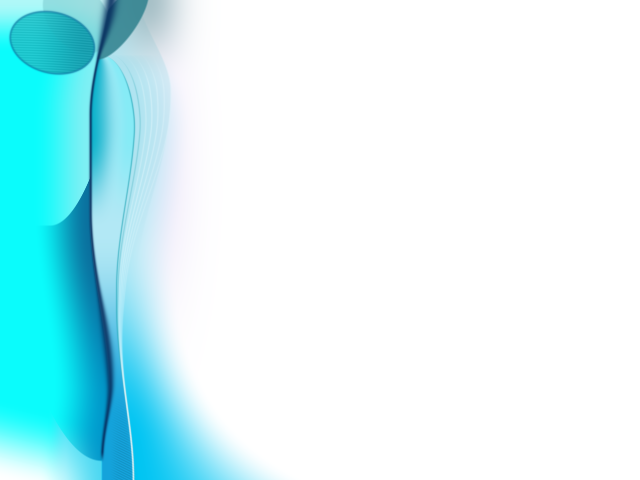
Write a Shadertoy shader that draws this background.

```glsl
#define CYAN vec3(0.04, 0.99, 0.99)
#define AZURE vec3(0.00, 0.77, 0.95)
#define PALE vec3(0.70, 0.91, 0.96)
#define TEAL vec3(0.08, 0.62, 0.69)
#define DEEP vec3(0.04, 0.44, 0.62)
#define NAVY vec3(0.02, 0.17, 0.36)
#define LAVENDER vec3(0.94, 0.92, 0.98)
#define STRAND_COUNT 7
#define HATCH_DENSITY 190.0

// Falling counterpart of smoothstep
float fall(float a, float b, float v) { return 1.0 - smoothstep(a, b, v); }

// Soft bump around zero
float bump(float d, float width) { return exp(-d * d / (width * width)); }

// Horizontal position of the dark central fold
float spineX(float y) {
    return 0.212 + 0.016 * smoothstep(0.045, 0.2, y)
         - 0.040 * smoothstep(0.18, 0.56, y) + 0.045 * smoothstep(0.76, 1.06, y);
}

// Horizontal position of the ribbon edge, arching over at its top
float ribbonX(float y) {
    float t = clamp((y - 0.72) / 0.165, 0.0, 1.0);
    return 0.278 - 0.035 * smoothstep(0.0, 0.36, y) + 0.038 * smoothstep(0.4, 0.76, y)
         - 0.07 * (1.0 - sqrt(1.0 - t * t));
}

// Outer edge of the transparent veil
float veilX(float y) {
    return 0.283 + 0.073 * smoothstep(0.4, 0.8, y) - 0.07 * smoothstep(0.81, 1.02, y);
}

// Approximate signed distance to a turned ellipse
float ellipse(vec2 p, vec2 centre, vec2 radii, float angle) {
    float c = cos(angle), s = sin(angle);
    vec2 q = mat2(c, -s, s, c) * (p - centre);
    float k = length(q / radii);
    return k * (k - 1.0) / max(length(q / (radii * radii)), 0.001);
}

// Glow to the right of the ribbon, widening at the foot
vec3 outerGlow(vec2 p, float soft) {
    float reach = 0.12 + 0.24 * exp(-p.y / 0.12);
    float glow = fall(0.0, reach, p.x - ribbonX(p.y));
    vec3 tint = mix(AZURE, PALE, smoothstep(0.08, 0.5, p.y));
    vec3 col = mix(vec3(1.0), LAVENDER, bump(p.x - 0.33, 0.07) * bump(p.y - 0.65, 0.28));
    col = mix(col, tint, glow);
    float veil = fall(-soft, soft, p.x - veilX(p.y)) * smoothstep(0.4, 0.7, p.y);
    col = mix(col, PALE * 0.95, 0.35 * veil);
    return mix(col, vec3(0.55, 0.68, 0.71), 0.75 * bump(p.x - 0.31, 0.065) * smoothstep(0.82, 1.0, p.y));
}

// Translucent band between the fold and the ribbon
vec3 innerBand(vec2 p, float across) {
    vec3 tint = mix(vec3(0.08, 0.64, 0.86), PALE, smoothstep(0.12, 0.52, p.y));
    float upper = smoothstep(0.52, 0.72, p.y);
    vec3 col = mix(tint, vec3(0.05, 0.70, 0.80), upper * fall(0.0, 0.75, across));
    return mix(col, vec3(0.35, 0.93, 0.97), 0.5 * upper * smoothstep(0.3, 0.9, across));
}

// Cyan field left of the fold, with its leaf edge and pale corners
vec3 leftField(vec2 p, float spine, float soft) {
    float nearFold = smoothstep(spine - 0.12, spine, p.x);
    float k = (p.x - 0.104) / 0.084;
    float leaf = smoothstep(-soft, soft, p.y - 0.53 - 0.1 * k * k * step(0.0, k));
    vec3 shade = mix(CYAN, mix(vec3(0.0, 0.60, 0.80), DEEP, smoothstep(0.1, 0.5, p.y)), nearFold);
    vec3 light = mix(CYAN, vec3(0.58, 0.93, 0.95), 0.85 * nearFold);
    vec3 col = mix(shade, light, leaf);
    // Rounded foot of the field
    float b = (0.212 - p.x) / 0.1;
    float foot = fall(-soft, soft, p.y - 0.04 - 0.09 * b * b) * smoothstep(0.10, 0.14, p.x);
    col = mix(col, vec3(0.35, 0.90, 0.98), 0.8 * foot);
    float corner = fall(0.0, 0.168, p.y + 0.25 * p.x) * fall(0.08, 0.23, p.x);
    col = mix(col, vec3(1.0), corner);
    return mix(col, vec3(0.85, 0.97, 0.97), 0.8 * smoothstep(0.89, 1.0, p.y));
}

void mainImage(out vec4 fragColor, in vec2 fragCoord) {
    vec2 p = fragCoord / iResolution.xy * vec2(4.0 / 3.0, 1.0);
    float soft = 1.2 / iResolution.y;
    float spine = spineX(p.y), ribbon = ribbonX(p.y);
    float across = (p.x - spine) / max(ribbon - spine, 0.01);

    // Main layers
    vec3 col = outerGlow(p, soft);
    float band = smoothstep(-soft, soft, p.x - spine) * fall(-soft, soft, p.x - ribbon);
    col = mix(col, innerBand(p, across), band * fall(0.875, 0.89, p.y));
    col = mix(col, leftField(p, spine, soft), fall(-soft, soft, p.x - spine));

    // Fine strands following the ribbon
    for (int i = 0; i < STRAND_COUNT; i++) {
        float t = float(i) / float(STRAND_COUNT - 1);
        float path = mix(ribbon, veilX(p.y), t * smoothstep(0.1, 0.75, p.y));
        float line = bump(p.x - path, 0.0018) * fall(0.8, 0.9, p.y);
        col = mix(col, mix(TEAL, vec3(0.92, 0.98, 1.0), smoothstep(0.0, 0.4, t)), line * mix(0.5, 0.2, t));
    }

    // Hatched fan at the foot
    float fan = smoothstep(0.225, 0.25, p.x) * fall(0.27, 0.29, p.x + 0.12 * p.y) * fall(0.05, 0.2, p.y);
    col *= 1.0 - 0.09 * fan * (0.5 + 0.5 * sin(6.2832 * HATCH_DENSITY * (p.y + 0.5 * p.x)));

    // Looped petals above
    float petal = ellipse(p, vec2(0.109, 0.911), vec2(0.089, 0.063), -0.25);
    float hatch = 0.5 + 0.5 * sin(6.2832 * HATCH_DENSITY * (p.y + 0.25 * p.x * p.x));
    vec3 petalColor = mix(vec3(0.15, 0.78, 0.81), TEAL, smoothstep(0.06, 0.19, p.x)) - 0.05 * hatch;
    float veilPetal = ellipse(p, vec2(0.16, 0.965), vec2(0.085, 0.06), -0.9);
    col = mix(col, vec3(0.40, 0.72, 0.74), 0.4 * fall(-soft, soft, veilPetal));
    col = mix(col, petalColor, 0.9 * fall(-soft, soft, petal));
    col = mix(col, DEEP, 0.55 * bump(petal, 0.0025));
    float blade = ellipse(p, vec2(0.25, 0.955), vec2(0.093, 0.034), 0.96);
    col = mix(col, vec3(0.18, 0.50, 0.55), 0.85 * fall(-soft, soft, blade) * smoothstep(-soft, soft, p.x - spine));

    // Dark fold and its shadow
    float thick = 0.003 + 0.006 * bump(p.y - 0.27, 0.12) + 0.010 * smoothstep(0.86, 0.98, p.y);
    float fold = bump(p.x - spine - 0.3 * thick, thick) * smoothstep(0.035, 0.06, p.y);
    col = mix(col, NAVY, 0.85 * fold);
    fragColor = vec4(clamp(col, 0.0, 1.0), 1.0);
}
```
